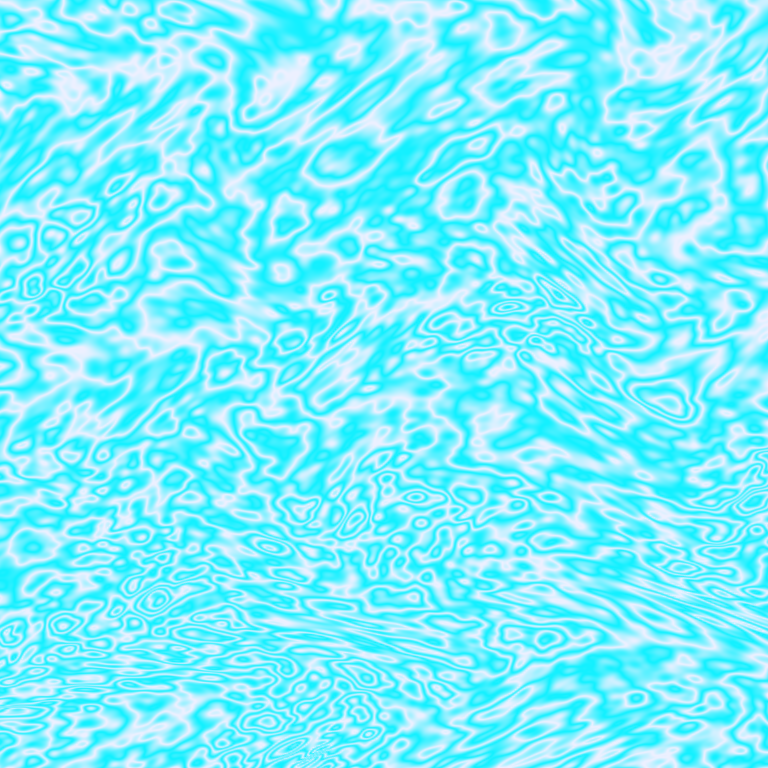
Reproduce this texture procedurally as a WebGL 2 fragment shader.

```glsl
#version 300 es
precision highp float;

uniform vec2 u_resolution;
out vec4 outColor;

const vec3 DEEP_CYAN = vec3(0.06, 0.94, 1.0);
const vec3 PALE_LILAC = vec3(0.95, 0.94, 1.0);
const float TONE_CURVE = 1.08;    // above 1 favours cyan
const float TILT = 0.22;          // grain direction, radians
const float GRAIN_SQUEEZE = 0.85; // horizontal scale of the grain
const float LOW_STRETCH = 0.3;    // flattens the grain toward the bottom
const float WARP_SLOPE = 0.34;    // strength of the flowing distortion
const float COARSE_CELLS = 14.0;
const float MEDIUM_CELLS = 29.0;
const float FINE_CELLS = 61.0;
const float PATCH_CELLS = 5.5;    // size of calm and busy regions
const float CALM_GAIN = 0.8;
const float BUSY_GAIN = 2.5;
const float SOFTNESS = 1.5;       // filter width in pixel footprints
const float MIN_SOFTNESS = 0.05;  // filter width in contour periods

vec3 hash3(vec2 cell) {
  vec3 h = fract(cell.xyx * vec3(0.1031, 0.1030, 0.0973));
  h += dot(h, h.yxz + 33.33);
  return fract((h.xxy + h.yzz) * h.zyx);
}

// Cellular noise: one signed, smooth bump scattered in every cell
float bumpNoise(vec2 p) {
  vec2 cell = floor(p);
  float height = 0.0;
  for (int y = -1; y <= 1; y++) {
    for (int x = -1; x <= 1; x++) {
      vec2 neighbor = cell + vec2(x, y);
      vec3 rnd = hash3(neighbor + 71.0);
      vec2 offset = p - neighbor - rnd.xy;
      float falloff = max(1.0 - dot(offset, offset), 0.0);
      height += (2.0 * rnd.z - 1.0) * falloff * falloff * falloff;
    }
  }
  return height;
}

// Layered sines bend and stretch the grain
vec2 flowWarp(vec2 p) {
  float freq = 6.0;
  for (int i = 0; i < 4; i++) {
    float phase = 1.7 * float(i);
    p += WARP_SLOPE / freq * sin(freq * p.yx + vec2(phase, phase + 2.3));
    freq *= 1.73;
  }
  return p;
}

// Running integral of a triangle wave, for box filtering
float triangleIntegral(float x) {
  float f = fract(x);
  float part = f < 0.5 ? f - f * f : 0.5 - f + f * f;
  return 0.5 * floor(x) + part;
}

float filteredTriangle(float x, float width) {
  float upper = triangleIntegral(x + 0.5 * width);
  float lower = triangleIntegral(x - 0.5 * width);
  return (upper - lower) / width;
}

void main() {
  vec2 uv = gl_FragCoord.xy / u_resolution.y;

  // Tilted grain, flatter near the bottom
  float c = cos(TILT), s = sin(TILT);
  vec2 grain = vec2(c * uv.x + s * uv.y, c * uv.y - s * uv.x);
  grain.x *= GRAIN_SQUEEZE;
  grain.y -= LOW_STRETCH * (1.0 - uv.y) * (1.0 - uv.y);
  grain = flowWarp(grain);

  // Regions of sparse and dense contours
  float patchLevel = bumpNoise(grain * PATCH_CELLS + 9.0);
  patchLevel += 0.3 * (0.5 - uv.y);
  float gain = mix(CALM_GAIN, BUSY_GAIN, smoothstep(-0.2, 0.65, patchLevel));

  // Layered height field folded into contours
  float detail = 0.8 * bumpNoise(grain * MEDIUM_CELLS + 23.0);
  detail += 0.38 * bumpNoise(grain * FINE_CELLS + 47.0);
  float height = 1.2 * bumpNoise(grain * COARSE_CELLS) + gain * detail;
  height += 0.3 * sin(9.0 * grain.x + 4.0 * grain.y) + 0.25;

  float width = max(SOFTNESS * fwidth(height), MIN_SOFTNESS);
  float tone = clamp(filteredTriangle(height, width), 0.0, 1.0);
  outColor = vec4(mix(DEEP_CYAN, PALE_LILAC, pow(tone, TONE_CURVE)), 1.0);
}
```
